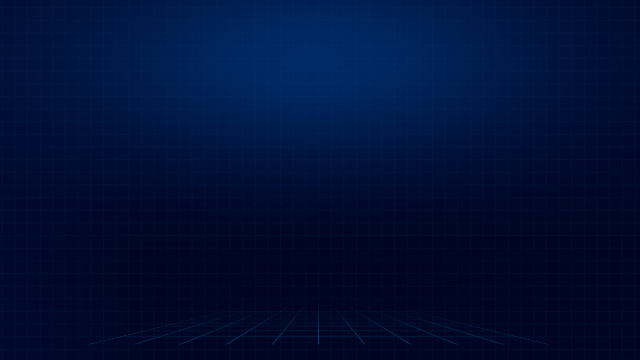
Reproduce this background procedurally as a WebGL 1 fragment shader.

```glsl
precision highp float;

uniform vec2 u_resolution;

const vec3 NAVY = vec3(0.0, 0.022, 0.148);
const vec3 GLOW_BLUE = vec3(0.0, 0.142, 0.25);
const vec3 GRID_TEAL = vec3(0.02, 0.27, 0.42);
const vec3 FLOOR_CYAN = vec3(0.03, 0.48, 0.62);

// Smooth coverage of a line of given width at distance d
float lineMask(float d, float width, float pixel) {
    return clamp((0.5 * width - abs(d)) / pixel + 0.5, 0.0, 1.0);
}

// Signed distance to the nearest multiple of spacing
float repeatDist(float x, float spacing) {
    return (fract(x / spacing + 0.5) - 0.5) * spacing;
}

float gaussian(vec2 p, vec2 center, vec2 sigma) {
    vec2 q = (p - center) / sigma;
    return exp(-0.5 * dot(q, q));
}

// Dashes centred on the grid crossings and midway between them
float dashMask(float along, float spacing, float pixel) {
    float d = abs(repeatDist(along, spacing * 0.5));
    return smoothstep(-pixel, pixel, spacing * 0.17 - d);
}

float dashedGrid(vec2 p, float spacing, float width, float pixel) {
    float columns = lineMask(repeatDist(p.x, spacing), width, pixel);
    float rows = lineMask(repeatDist(p.y, spacing), width, pixel);
    columns *= mix(0.35, 1.0, dashMask(p.y, spacing, pixel));
    rows *= mix(0.35, 1.0, dashMask(p.x, spacing, pixel));
    return max(columns, rows);
}

// Rays and receding rows below a vanishing point at the origin
float perspectiveFloor(vec2 p, float depth, float gap, float width, float pixel) {
    float nearness = -p.y / depth;
    float safeNear = max(nearness, 0.02);
    float rayX = p.x / safeNear;
    float slope = rayX / depth;
    float rayDist = repeatDist(rayX, gap) * safeNear / sqrt(1.0 + slope * slope);
    float inside = smoothstep(-pixel, pixel, 5.0 * gap * safeNear + width - abs(p.x));
    inside *= smoothstep(-pixel, pixel, p.y + depth + width);
    float rays = lineMask(rayDist, width, pixel);
    float rows = 0.0;
    for (int i = 1; i < 10; i++) {
        float rowY = -depth / (1.0 + 0.15 * float(i));
        rows = max(rows, lineMask(p.y - rowY, width, pixel));
    }
    float fade = smoothstep(0.18, 1.0, nearness);
    float sideFade = mix(1.0, 0.6, smoothstep(0.0, 5.0 * gap, abs(rayX)));
    return inside * fade * sideFade * max(rays, rows * 0.38);
}

void main() {
    float pixel = 1.0 / u_resolution.y;
    vec2 p = gl_FragCoord.xy * pixel;
    p.x -= 0.5 * u_resolution.x * pixel;

    // Wide overhead light on navy
    float light = gaussian(p, vec2(-0.022, 0.835), vec2(0.48, 0.204));
    vec3 color = NAVY + GLOW_BLUE * light;

    // Soft blue at the left edge, shade through the lower middle
    color += vec3(0.0, 0.012, 0.025) * smoothstep(-0.45, -0.9, p.x);
    color -= vec3(0.0, 0.008, 0.018) * gaussian(p, vec2(0.05, 0.3), vec2(0.5, 0.16));

    // Flat dashed grid
    vec2 gridPoint = p - vec2(-0.004, 0.662);
    float grid = dashedGrid(gridPoint, 0.03515, 0.0023, pixel);
    color = mix(color, GRID_TEAL, grid * 0.17);

    // Receding floor
    vec2 floorPoint = p - vec2(-0.004, 0.199);
    float floorLines = perspectiveFloor(floorPoint, 0.153, 0.1258, 0.0025, pixel);
    color = mix(color, FLOOR_CYAN, floorLines * 0.5);

    gl_FragColor = vec4(max(color, 0.0), 1.0);
}
```
